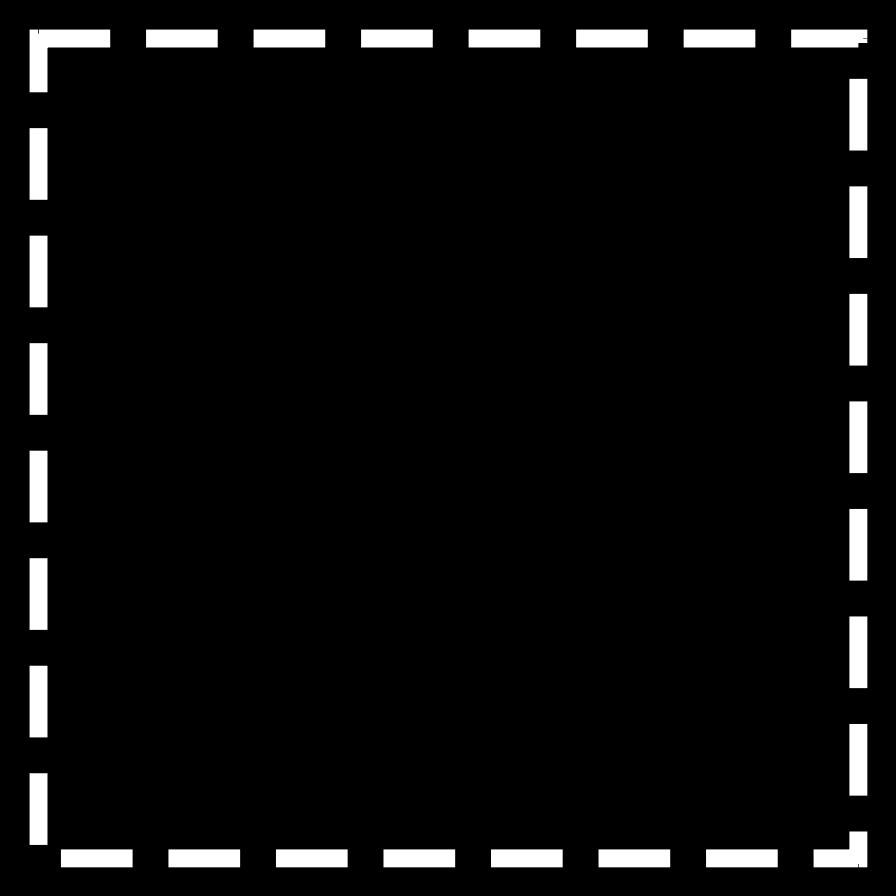
Give the GLSL for this background, as a Shadertoy shader.

```glsl
// Draws a white dashed square outline on a black ground.
// The outline is walked clockwise from its top left corner; each side is
// turned into (along, outward) coordinates and cut by one shared dash rhythm.

const vec3 GROUND = vec3(0.0);
const vec3 STROKE = vec3(1.0);

const vec2 CENTRE = vec2(0.0005, -0.0005);
const float SIDE = 0.915;
const float STROKE_WIDTH = 0.02;
const float DASH_LENGTH = 0.08;
const float DASH_PERIOD = 0.12;

// Smooth fill of a signed distance, one pixel wide
float coverage(float dist, float pixel) {
    return clamp(0.5 - dist / pixel, 0.0, 1.0);
}

// Signed distance along the path to the nearest dash, the first starting at 0
float dashDistance(float travel, float dash, float period) {
    float offset = mod(travel - 0.5 * dash + 0.5 * period, period) - 0.5 * period;
    return abs(offset) - 0.5 * dash;
}

// One side of the outline, lying on top of a square centred at the origin
float dashedSide(vec2 p, float side, float width, float startTravel, float pixel) {
    float along = p.x + 0.5 * side;
    float outward = p.y - 0.5 * side;

    // The outer half runs past the end to form a square corner
    float outerHalf = coverage(-outward, pixel);
    float endOfSide = side + 0.5 * width * outerHalf;

    float band = coverage(abs(outward) - 0.5 * width, pixel);
    float span = coverage(-along, pixel) * coverage(along - endOfSide, pixel);
    float travel = startTravel + clamp(along, 0.0, side);
    float dash = coverage(dashDistance(travel, DASH_LENGTH, DASH_PERIOD), pixel);
    return band * span * dash;
}

// Four sides: top, right, bottom, left, with the dashes continuing around
float dashedSquare(vec2 p, float side, float width, float pixel) {
    float ink = 0.0;
    for (int i = 0; i < 4; i++) {
        ink += dashedSide(p, side, width, float(i) * side, pixel);
        p = vec2(-p.y, p.x);
    }
    return min(ink, 1.0);
}

void mainImage(out vec4 fragColor, in vec2 fragCoord) {
    float pixel = 1.0 / min(iResolution.x, iResolution.y);
    vec2 p = (fragCoord - 0.5 * iResolution.xy) * pixel - CENTRE;
    float ink = dashedSquare(p, SIDE, STROKE_WIDTH, pixel);
    fragColor = vec4(mix(GROUND, STROKE, ink), 1.0);
}
```
